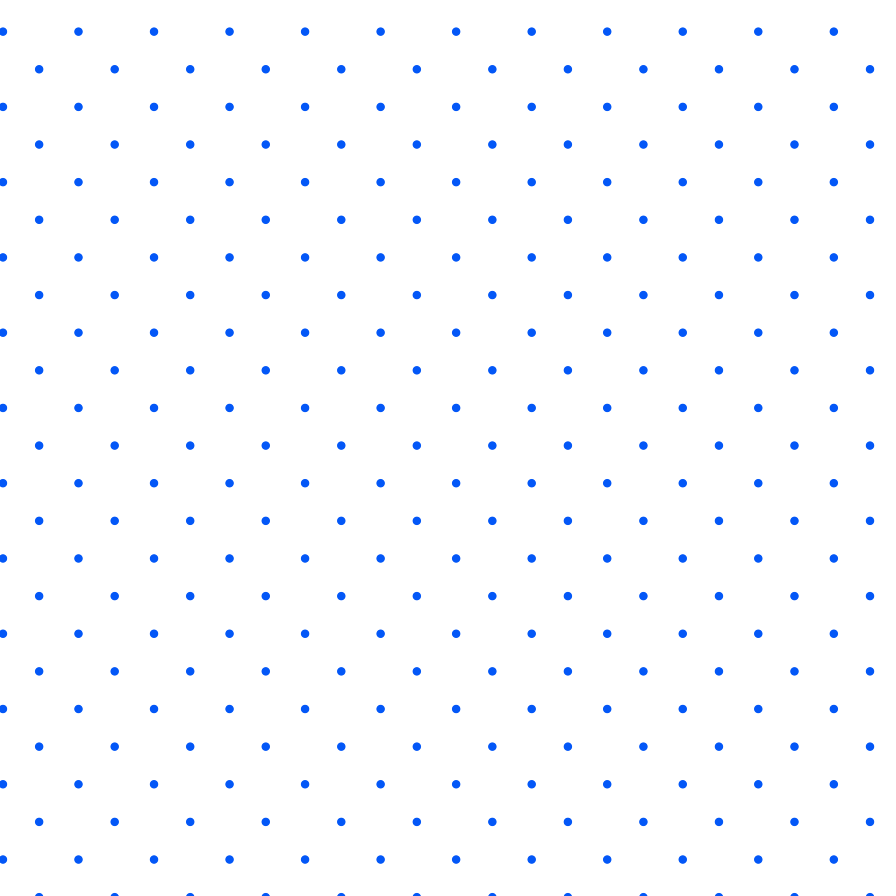
Reproduce this pattern procedurally as a WebGL 2 fragment shader.

```glsl
#version 300 es
precision highp float;

#define PITCH vec2(0.0843, 0.0840)
#define FIRST_DOT vec2(0.0033, 0.9647)
#define STAGGER vec2(0.0404, -0.0420)
#define DOT_RADIUS 0.0047
#define DOT_COLOR vec3(0.01, 0.34, 0.97)
#define PAPER_COLOR vec3(1.0)

uniform vec2 u_resolution;
out vec4 fragColor;

// Signed distance to the nearest dot of a rectangular lattice
float dotLattice(vec2 p, vec2 origin) {
    vec2 cell = fract((p - origin) / PITCH + 0.5) - 0.5;
    return length(cell * PITCH) - DOT_RADIUS;
}

void main() {
    vec2 uv = gl_FragCoord.xy / u_resolution;
    float pixel = 1.0 / min(u_resolution.x, u_resolution.y);

    // Two interleaved lattices form the staggered rows
    float dist = min(dotLattice(uv, FIRST_DOT),
                     dotLattice(uv, FIRST_DOT + STAGGER));

    // Edge softened over about one pixel
    float ink = 1.0 - smoothstep(-0.6 * pixel, 0.6 * pixel, dist);
    fragColor = vec4(mix(PAPER_COLOR, DOT_COLOR, ink), 1.0);
}
```
